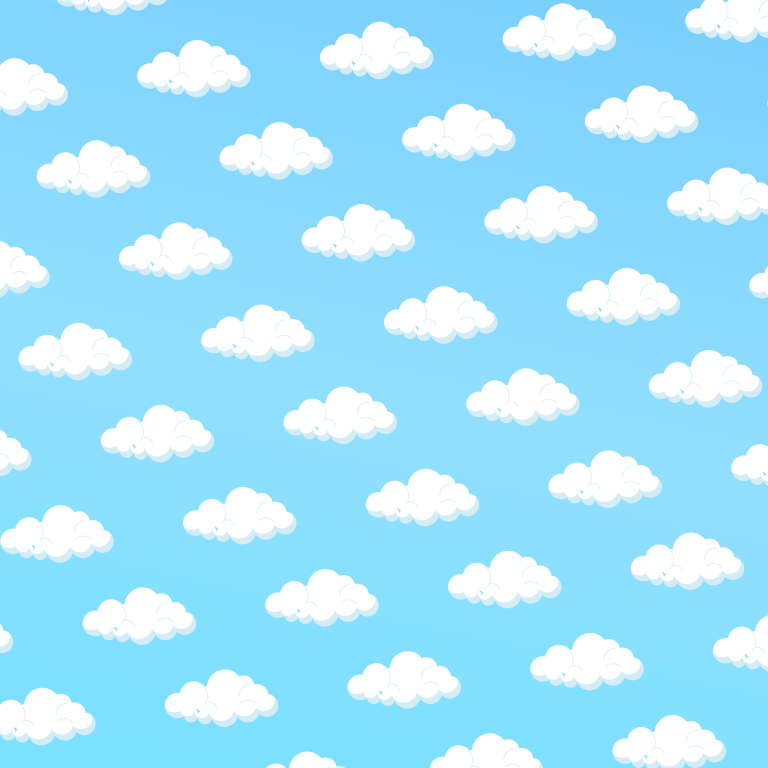
A WebGL 1 fragment shader for this pattern:

```glsl
precision mediump float;

uniform vec2 u_resolution;

#define STEP_ACROSS vec2(0.2379, 0.0238)
#define STEP_DOWN vec2(0.1071, -0.1069)
#define FIRST_CLOUD vec2(0.2526, 0.9105)
#define CLOUD_SCALE 0.0868
#define SHADE_SHIFT vec2(-0.05, 0.09)
#define CREASE_WIDTH 0.013
#define SKY_TOP vec3(0.47, 0.81, 0.99)
#define SKY_MIDDLE vec3(0.565, 0.875, 1.0)
#define SKY_BOTTOM vec3(0.485, 0.88, 1.0)
#define CLOUD_WHITE vec3(1.0)
#define CLOUD_SHADE vec3(0.83, 0.93, 0.96)
#define CREASE_COLOR vec3(0.85, 0.94, 0.97)

float puff(vec2 p, float x, float y, float radius) {
  return length(p - vec2(x, y)) - radius;
}

// Puffs along the underside, which carry the shade
float lowerPuffs(vec2 p) {
  float d = puff(p, -0.66, -0.11, 0.19);
  d = min(d, puff(p, -0.46, -0.25, 0.11));
  d = min(d, puff(p, -0.25, -0.28, 0.11));
  d = min(d, puff(p, 0.04, -0.22, 0.21));
  d = min(d, puff(p, 0.39, -0.18, 0.18));
  return min(d, puff(p, 0.68, -0.11, 0.17));
}

// Puffs of the crown and the filled body
float upperPuffs(vec2 p) {
  float d = puff(p, -0.42, 0.04, 0.21);
  d = min(d, puff(p, 0.05, 0.16, 0.27));
  d = min(d, puff(p, 0.33, 0.18, 0.16));
  d = min(d, puff(p, 0.53, 0.04, 0.17));
  d = min(d, puff(p, -0.22, -0.02, 0.20));
  return min(d, puff(p, 0.34, -0.02, 0.18));
}

float coverage(float d, float pixel) {
  return 1.0 - smoothstep(-0.5 * pixel, 0.5 * pixel, d);
}

// Arc centred on a facing angle, fading out towards its ends
float crease(vec2 p, vec2 center, float radius, float facing, float pixel) {
  vec2 q = p - center;
  float alignment = dot(q, vec2(cos(facing), sin(facing))) / max(length(q), 0.001);
  float d = abs(length(q) - radius) - 0.5 * CREASE_WIDTH;
  return coverage(d, pixel) * smoothstep(0.5, 0.8, alignment);
}

// Offset from the nearest cloud on the slanted lattice
vec2 latticeOffset(vec2 p) {
  vec2 a = STEP_ACROSS;
  vec2 b = STEP_DOWN;
  float area = a.x * b.y - a.y * b.x;
  vec2 cell = vec2(p.x * b.y - p.y * b.x, a.x * p.y - a.y * p.x) / area;
  cell = fract(cell + 0.5) - 0.5;
  return cell.x * a + cell.y * b;
}

vec3 sky(vec2 uv) {
  float height = dot(uv, vec2(0.17, 0.83));
  vec3 color = mix(SKY_BOTTOM, SKY_MIDDLE, smoothstep(0.0, 0.5, height));
  return mix(color, SKY_TOP, clamp((height - 0.5) * 2.0, 0.0, 1.0));
}

void main() {
  vec2 uv = gl_FragCoord.xy / u_resolution;
  vec2 p = latticeOffset(uv - FIRST_CLOUD) / CLOUD_SCALE;
  float pixel = 1.5 / (min(u_resolution.x, u_resolution.y) * CLOUD_SCALE);

  // Cloud silhouette, then its lit part
  float lower = lowerPuffs(p);
  float upper = upperPuffs(p);
  float lit = min(upper, max(lower, lowerPuffs(p - SHADE_SHIFT)));
  vec3 color = sky(uv);
  color = mix(color, CLOUD_SHADE, coverage(min(lower, upper), pixel));
  color = mix(color, CLOUD_WHITE, coverage(lit, pixel));

  // Fine creases between the puffs
  float lines = crease(p, vec2(-0.41, 0.03), 0.20, 0.1, pixel);
  lines = max(lines, crease(p, vec2(-0.19, -0.18), 0.12, 1.1, pixel));
  lines = max(lines, crease(p, vec2(0.42, 0.04), 0.16, 2.4, pixel));
  lines = max(lines, crease(p, vec2(0.39, -0.18), 0.15, 1.5, pixel));
  color = mix(color, CREASE_COLOR, lines * coverage(lit, pixel));

  gl_FragColor = vec4(color, 1.0);
}
```
